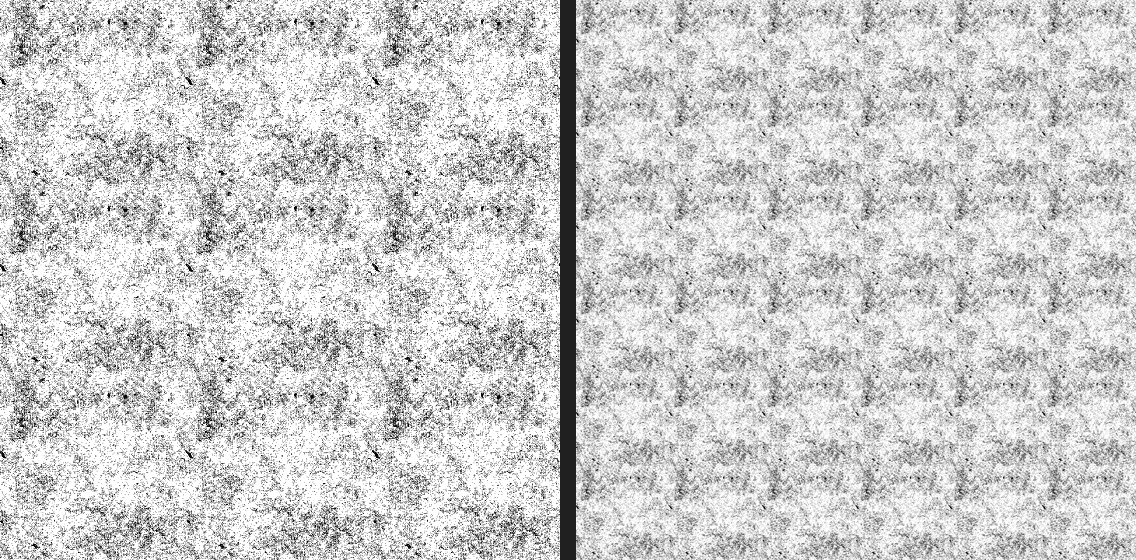
Left, the tile; right, the same tile 2 across and 2 down.
Write a WebGL 2 fragment shader that draws this texture.

```glsl
#version 300 es
precision highp float;
// Grungy black speckle on white: a worn, mottled tile repeated three by three.

uniform vec2 u_resolution;
out vec4 fragColor;

float hash(vec2 p) {
    return fract(sin(dot(p, vec2(127.1, 311.7))) * 43758.5453);
}

// Value noise with n cells per tile, wrapping at the tile edges.
float noise(vec2 p, float n) {
    vec2 cell = floor(p * n);
    vec2 f = fract(p * n);
    f = f * f * (3.0 - 2.0 * f);
    vec2 a = mod(cell, n) + n * 1.37;
    vec2 b = mod(cell + 1.0, n) + n * 1.37;
    return mix(mix(hash(a), hash(vec2(b.x, a.y)), f.x),
               mix(hash(vec2(a.x, b.y)), hash(b), f.x), f.y);
}

// Soft elliptical patch that wraps around the tile; tilt shears it.
float patchAt(vec2 p, vec2 center, vec2 radius, float tilt) {
    vec2 d = fract(p - center + 0.5) - 0.5;
    d.y -= tilt * d.x;
    d /= radius;
    return exp(-dot(d, d));
}

// Share of black grains at a point of the tile.
float inkCoverage(vec2 p) {
    vec2 warp = vec2(noise(p, 15.0), noise(p, 17.0)) - 0.5;
    vec2 fineWarp = vec2(noise(p, 43.0), noise(p, 47.0)) - 0.5;
    vec2 q = p + 0.06 * warp + 0.04 * fineWarp;

    // Mottling, strongest at the small scales
    float mottle = 0.16 * noise(q, 9.0) + 0.26 * noise(q, 19.0)
                 + 0.32 * noise(q, 37.0) + 0.26 * noise(p, 70.0);
    float ink = 0.172 + 0.85 * (mottle - 0.5);

    // Dark stains, broken up inside
    float stain = 0.45 * patchAt(q, vec2(0.20, 0.84), vec2(0.11, 0.07), 0.5);
    stain += 0.36 * patchAt(q, vec2(0.33, 0.76), vec2(0.08, 0.07), 0.3);
    stain += 0.25 * patchAt(q, vec2(0.12, 0.74), vec2(0.06, 0.10), 0.0);
    stain += 0.36 * patchAt(q, vec2(0.76, 0.84), vec2(0.10, 0.08), -0.4);
    stain += 0.25 * patchAt(q, vec2(0.47, 0.83), vec2(0.06, 0.05), 0.4);
    stain += 0.42 * patchAt(q, vec2(0.58, 0.26), vec2(0.10, 0.04), 0.0);
    stain += 0.30 * patchAt(q, vec2(0.54, 0.10), vec2(0.07, 0.07), 0.0);
    stain += 0.40 * patchAt(q, vec2(0.78, 0.13), vec2(0.12, 0.09), -0.3);
    stain += 0.22 * patchAt(q, vec2(0.18, 0.40), vec2(0.09, 0.08), 0.4);
    ink += stain * (0.25 + 0.8 * noise(q, 29.0));

    // Bare areas
    ink -= 0.11 * patchAt(q, vec2(0.62, 0.65), vec2(0.16, 0.14), 0.4);
    ink -= 0.10 * patchAt(q, vec2(0.15, 0.63), vec2(0.11, 0.07), -0.4);
    ink -= 0.07 * patchAt(q, vec2(0.36, 0.28), vec2(0.09, 0.14), 0.0);
    ink -= 0.04 * patchAt(q, vec2(0.65, 0.45), vec2(0.22, 0.10), 0.0);

    // Clumping of grains, then pale creases and one long scratch
    ink = max(ink, 0.03) * (0.5 + noise(p, 96.0));
    float crease = 1.0 - smoothstep(0.02, 0.07, abs(noise(q, 13.0) - 0.5));
    crease *= smoothstep(0.5, 0.7, noise(p, 8.0));
    float scratch = patchAt(p + 0.012 * fineWarp, vec2(0.24, 0.47), vec2(0.09, 0.011), 0.65);
    ink *= 1.0 - 0.8 * max(crease, scratch);

    // Small solid chips, scattered and a few larger ones near the left edge
    float chips = smoothstep(0.86, 0.95, noise(q, 41.0)) * smoothstep(0.45, 0.65, noise(p, 7.0));
    vec2 r = p + 0.025 * fineWarp;
    float bigChips = patchAt(r, vec2(0.02, 0.56), vec2(0.020, 0.014), -0.9)
                   + patchAt(r, vec2(0.01, 0.21), vec2(0.014, 0.010), 0.0)
                   + patchAt(r, vec2(0.18, 0.075), vec2(0.015, 0.010), -0.7)
                   + patchAt(r, vec2(0.59, 0.88), vec2(0.009, 0.018), 0.8);
    ink += 0.5 * chips + 0.9 * smoothstep(0.3, 0.7, bigChips);
    return clamp(ink, 0.0, 0.95);
}

void main() {
    vec2 corner = gl_FragCoord.xy - 0.5;
    float coverage = inkCoverage(fract(gl_FragCoord.xy / u_resolution * 3.0));

    // Fine square grains, averaged over the area of the sample for smooth edges
    float ink = 0.0;
    for (int i = 0; i < 25; i++) {
        vec2 offset = (vec2(i % 5, i / 5) + 0.5) / 5.0;
        vec2 tile = fract((corner + offset) / u_resolution * 3.0);
        ink += step(hash(floor(tile * 320.0) + 0.5), coverage) / 25.0;
    }

    vec3 paper = vec3(0.995);
    vec3 black = vec3(0.02);
    fragColor = vec4(mix(paper, black, ink), 1.0);
}
```
